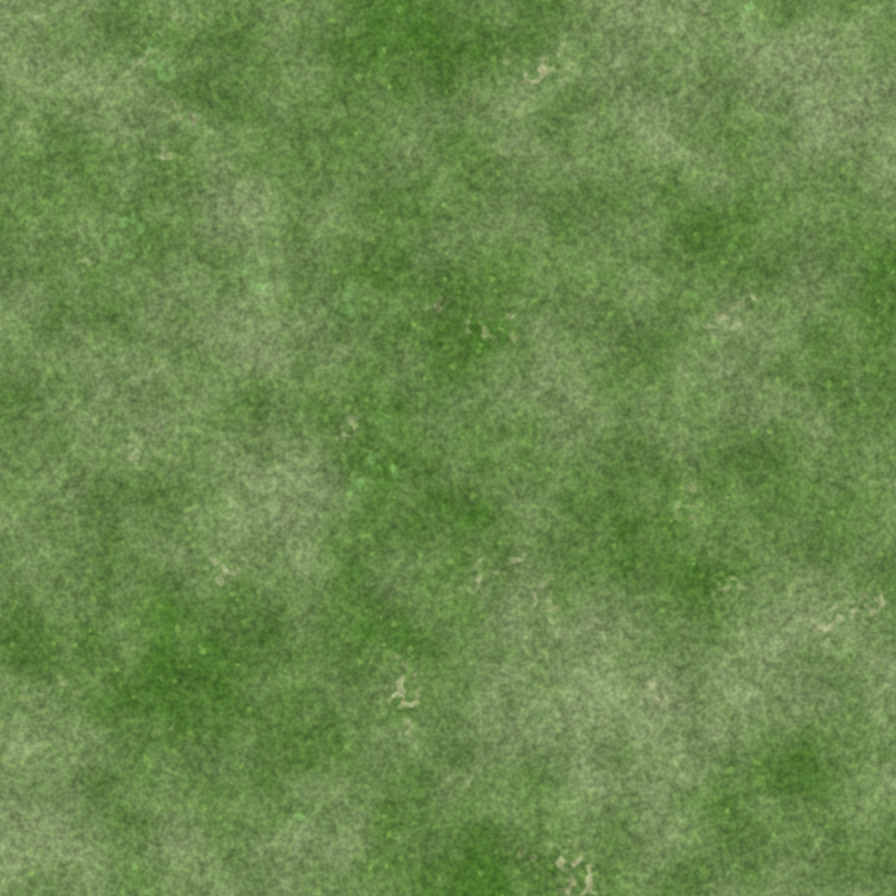
This texture is drawn by a WebGL 1 fragment shader. Its source:

```glsl
precision highp float;
// Worn meadow turf seen from above: lush and dry patches, fine grain, straw and clover.

uniform vec2 u_resolution;

const vec3 LUSH_GREEN = vec3(0.308, 0.460, 0.192);
const vec3 DRY_GREEN = vec3(0.482, 0.572, 0.370);
const vec3 STRAW = vec3(0.70, 0.71, 0.54);
const vec3 CLOVER = vec3(0.48, 0.67, 0.38);
const vec3 FRESH_LEAF = vec3(0.49, 0.66, 0.32);

const float PATCH_SCALE = 4.6;
const float DRY_MEAN = 0.61;
const float DRY_CONTRAST = 0.92;
const float TONE_SCALE = 15.0;
const float TONE_CONTRAST = 0.12;
const float GRAIN_SCALE = 64.0;
const float GRAIN_CONTRAST = 0.20;
const float STRAW_PATCH_SCALE = 7.0;
const float STRAW_FLECK_SCALE = 95.0;
const float CLOVER_GRID = 5.0;
const float CLOVER_CHANCE = 0.28;
const float LEAF_GRID = 72.0;
const float LEAF_CHANCE = 0.18;

vec2 hash2(vec2 p) {
  vec3 q = fract(p.xyx * vec3(0.1031, 0.1030, 0.0973));
  q += dot(q, q.yzx + 33.33);
  return fract((q.xx + q.yz) * q.zy);
}

vec2 gradientAt(vec2 cell) {
  float angle = 6.28319 * hash2(cell).x;
  return vec2(cos(angle), sin(angle));
}

float gradientNoise(vec2 p) {
  vec2 i = floor(p);
  vec2 f = p - i;
  vec2 u = f * f * f * (f * (f * 6.0 - 15.0) + 10.0);
  vec2 e = vec2(1.0, 0.0);
  float a = dot(gradientAt(i), f);
  float b = dot(gradientAt(i + e.xy), f - e.xy);
  float c = dot(gradientAt(i + e.yx), f - e.yx);
  float d = dot(gradientAt(i + e.xx), f - e.xx);
  return mix(mix(a, b, u.x), mix(c, d, u.x), u.y);
}

// Each octave is turned so that the noise lattices never line up.
float fbm(vec2 p, float gain) {
  float sum = 0.0;
  float amplitude = 1.0;
  for (int i = 0; i < 5; i++) {
    sum += amplitude * gradientNoise(p);
    p = mat2(1.6, 1.2, -1.2, 1.6) * p + 17.3;
    amplitude *= gain;
  }
  return sum;
}

// Three octaves of crisp blade texture.
float bladeGrain(vec2 p) {
  mat2 turn = mat2(1.5, 1.0, -1.0, 1.5);
  vec2 q = turn * p + 9.7;
  return 0.6 * gradientNoise(p) + gradientNoise(q)
       + 0.9 * gradientNoise(turn * q + 5.1);
}

// Soft dots, at most one per cell, kept with the given chance.
float scatter(vec2 p, float chance, float radius, float seed) {
  float cover = 0.0;
  vec2 home = floor(p);
  for (int y = -1; y <= 1; y++) {
    for (int x = -1; x <= 1; x++) {
      vec2 cell = home + vec2(float(x), float(y));
      vec2 centre = cell + hash2(cell + seed);
      vec2 pick = hash2(cell + seed + 41.7);
      float size = radius * mix(0.5, 1.0, pick.y);
      float dotCover = 1.0 - smoothstep(0.3 * size, size, length(p - centre));
      cover = max(cover, dotCover * step(pick.x, chance));
    }
  }
  return cover;
}

void main() {
  vec2 uv = gl_FragCoord.xy / min(u_resolution.x, u_resolution.y);

  // Lush and dry patches with ragged borders.
  float dryness = DRY_MEAN + DRY_CONTRAST * fbm(uv * PATCH_SCALE + 23.4, 0.68);
  dryness = clamp(dryness, -0.1, 1.15);
  vec3 color = mix(LUSH_GREEN, DRY_GREEN, dryness);

  // Small bright leaves, mostly in the lush parts.
  float leaves = scatter(uv * LEAF_GRID, LEAF_CHANCE, 0.42, 3.0);
  color = mix(color, FRESH_LEAF, leaves * mix(0.6, 0.25, clamp(dryness, 0.0, 1.0)));

  // Clover clumps broken up into leaflets.
  vec2 ragged = 0.35 * vec2(gradientNoise(uv * 24.0), gradientNoise(uv * 24.0 + 60.0));
  float clump = scatter(uv * CLOVER_GRID + ragged, CLOVER_CHANCE, 0.2, 71.0);
  float leaflets = smoothstep(-0.2, 0.3, gradientNoise(uv * 76.0 + 31.0));
  color = mix(color, CLOVER, 0.6 * clump * leaflets);

  // Pale straw flecks gathered in a few bare spots.
  float bare = smoothstep(0.36, 0.66, fbm(uv * STRAW_PATCH_SCALE + 83.0, 0.55));
  float flecks = smoothstep(-0.1, 0.35, gradientNoise(uv * STRAW_FLECK_SCALE + 12.0));
  color = mix(color, STRAW, 0.75 * bare * flecks);

  // Soft tonal drift and blade grain.
  float tone = TONE_CONTRAST * fbm(uv * TONE_SCALE + 47.0, 0.6);
  float grain = GRAIN_CONTRAST * bladeGrain(uv * GRAIN_SCALE + 6.0);
  gl_FragColor = vec4(color * (1.0 + tone + grain), 1.0);
}
```
